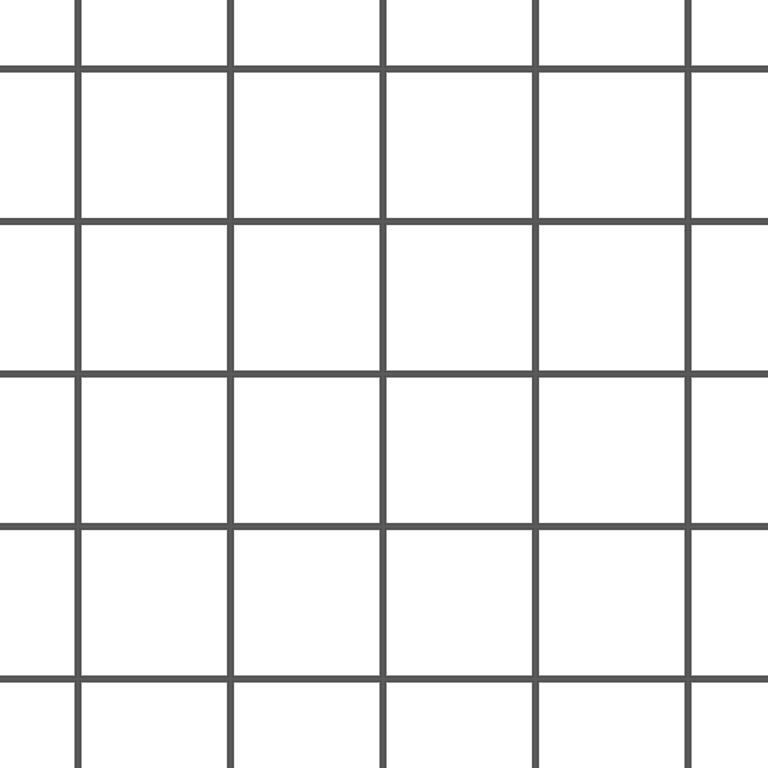
Reproduce this pattern procedurally as a Shadertoy shader.

```glsl
// Square grid of thin charcoal lines with a lighter core on white paper.

const float PITCH = 0.19857;                  // spacing between line centres
const vec2 GRID_CENTER = vec2(0.4987, 0.5130); // crossing nearest the middle
const float LINE_HALF_WIDTH = 0.0046;
const float CORE_HALF_WIDTH = 0.0022;
const float EDGE_SOFTNESS = 0.0012;
const vec3 PAPER_COLOR = vec3(1.0);
const vec3 RIM_COLOR = vec3(0.288, 0.292, 0.289);
const vec3 CORE_COLOR = vec3(0.348, 0.353, 0.350);

// Distance to the nearest line centre of the repeated grid
float gridDistance(vec2 p) {
    vec2 cell = abs(fract((p - GRID_CENTER) / PITCH + 0.5) - 0.5) * PITCH;
    return min(cell.x, cell.y);
}

// Smooth coverage of a band around a line centre
float band(float dist, float halfWidth, float softness) {
    return 1.0 - smoothstep(-softness, softness, dist - halfWidth);
}

void mainImage(out vec4 fragColor, in vec2 fragCoord) {
    vec2 uv = fragCoord / iResolution.y;
    float softness = max(EDGE_SOFTNESS, 0.6 / iResolution.y);
    float dist = gridDistance(uv);

    // Dark rims enclosing the lighter core
    vec3 ink = mix(RIM_COLOR, CORE_COLOR, band(dist, CORE_HALF_WIDTH, softness));
    vec3 color = mix(PAPER_COLOR, ink, band(dist, LINE_HALF_WIDTH, softness));

    fragColor = vec4(color, 1.0);
}
```
